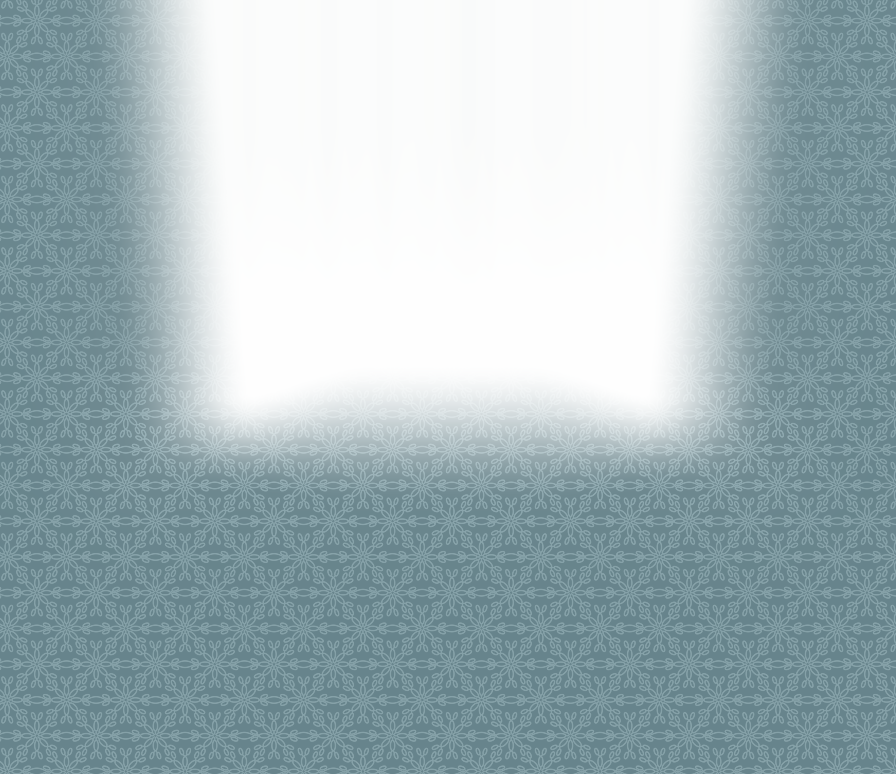
A Shadertoy shader for this background:

```glsl
// Soft white panel of light fading over a slate-teal wallpaper of outlined rosettes.

#define TILE 0.0766             // spacing of rosettes along a row
#define ROW_RATIO 0.603         // row spacing, in tiles
#define PATTERN_ORIGIN vec2(0.005, 0.419)
#define LINE_WIDTH 0.0019
#define LINE_ALPHA 0.60
#define PANEL_HALF_WIDTH 0.337
#define PANEL_FLARE 0.090       // extra half width per unit of height
#define PANEL_BOTTOM 0.440
#define SIDE_BLUR 0.088
#define WALL_COLOR vec3(0.405, 0.518, 0.548)
#define LINE_COLOR vec3(0.600, 0.705, 0.730)
#define HAZE_COLOR vec3(0.500, 0.580, 0.600)

float hash(float n) {
    n = fract(n * 0.1031);
    n *= n + 33.33;
    return fract(n * (n + n));
}

float noise(float x) {
    float cell = floor(x), t = fract(x);
    return mix(hash(cell), hash(cell + 1.0), t * t * (3.0 - 2.0 * t));
}

mat2 rotation(float angle) {
    float c = cos(angle), s = sin(angle);
    return mat2(c, -s, s, c);
}

// Approximate distance to the outline of an ellipse
float ellipseLine(vec2 p, vec2 radii) {
    float k = length(p / radii);
    return abs(k * (k - 1.0) / (length(p / (radii * radii)) + 1e-4));
}

float segment(vec2 p, vec2 a, vec2 b) {
    vec2 ab = b - a;
    return length(p - a - ab * clamp(dot(p - a, ab) / dot(ab, ab), 0.0, 1.0));
}

// Eight spokes, each with an inner petal and two small outer loops
float rosette(vec2 p) {
    const float SECTOR = 0.78539816;
    float angle = atan(p.y, p.x + 1e-5);
    angle = abs(angle - SECTOR * round(angle / SECTOR));
    vec2 q = length(p) * vec2(cos(angle), sin(angle));
    float d = ellipseLine(q - vec2(0.165, 0.0), vec2(0.085, 0.036));
    d = min(d, segment(q, vec2(0.03, 0.0), vec2(0.08, 0.0)));
    d = min(d, segment(q, vec2(0.25, 0.0), vec2(0.29, 0.035)));
    vec2 tip = rotation(0.35) * (q - vec2(0.335, 0.058));
    return min(d, ellipseLine(tip, vec2(0.055, 0.027)));
}

// Crossing waves that join neighbouring rosettes
float link(vec2 p) {
    float t = 0.5 - abs(p.x);
    float wave = 0.055 * max(cos(t * 9.24), 0.0);
    return max(abs(abs(p.y) - wave), t - 0.22);
}

float lattice(vec2 p) {
    vec2 period = vec2(1.0, 2.0 * ROW_RATIO);
    p -= period * round(p / period);
    return min(rosette(p), link(p));
}

float wallpaper(vec2 p, float pixel) {
    vec2 q = (p - PATTERN_ORIGIN) / TILE;
    float d = min(lattice(q), lattice(q - vec2(0.5, ROW_RATIO))) * TILE;
    float halfWidth = 0.5 * LINE_WIDTH;
    return 1.0 - smoothstep(halfWidth - 0.5 * pixel, halfWidth + 0.5 * pixel, d);
}

// Panel coverage: straight soft sides, bottom edge sharper toward the corners
float panelLight(vec2 p) {
    float halfWidth = PANEL_HALF_WIDTH + PANEL_FLARE * max(p.y - 0.47, 0.0);
    float corner = smoothstep(0.10, 0.28, abs(p.x));
    float side = smoothstep(-SIDE_BLUR, SIDE_BLUR, halfWidth - abs(p.x));
    float blur = mix(0.095, 0.063, corner);
    float bottom = smoothstep(-blur, blur, p.y - PANEL_BOTTOM + 0.012 * corner);
    return side * bottom;
}

void mainImage(out vec4 fragColor, in vec2 fragCoord) {
    float pixel = 1.0 / iResolution.y;
    vec2 p = (fragCoord - vec2(0.5 * iResolution.x, 0.0)) * pixel;

    // Wall with a grey haze around the panel
    float outside = length(max(vec2(abs(p.x) - 0.36, 0.46 - p.y), 0.0));
    float haze = exp(-outside * outside / 0.014);
    vec3 color = mix(WALL_COLOR, HAZE_COLOR, 0.45 * haze);
    color += 0.012 * smoothstep(0.2, 0.9, p.y);

    // Line pattern, fainter along the sides of the panel
    float sideFade = haze * smoothstep(0.42, 0.60, p.y);
    float ink = wallpaper(p, pixel) * LINE_ALPHA * (1.0 - 0.45 * sideFade);
    color = mix(color, LINE_COLOR + 0.06 * haze, ink);

    // White light with faint upright streaks in its upper part
    float upper = smoothstep(0.55, 0.85, p.y);
    float streak = noise(p.x * 38.0 + 60.0) * noise(p.x * 90.0 + 140.0);
    vec3 light = vec3(0.998) - upper * (vec3(0.012, 0.008, 0.009) + 0.010 * streak);
    color = mix(color, light, panelLight(p));

    fragColor = vec4(color, 1.0);
}
```
